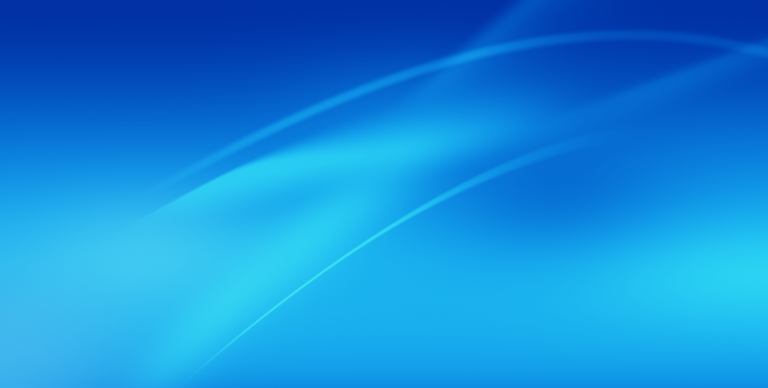
Give the GLSL for this background, as a Shadertoy shader.

```glsl
// Soft blue light background: a vertical glow gradient with broad light pools,
// a bright ribbon below a long arc, and a fine sweeping line beneath it.
// One brightness field is built from curves, then mapped through a blue ramp.

#define TOP_LIGHT 0.19
#define LOW_LIGHT 0.70
#define RIBBON_LIGHT 0.81
#define ARC_PEAK vec2(0.82, 0.91)
#define SWEEP_PEAK vec2(0.90, 0.67)
#define ARC_GAIN 0.16
#define SWEEP_GAIN 0.17
#define BEAM_GAIN 0.17
#define GRAIN 0.004

float hash(vec2 p) {
    return fract(sin(dot(p, vec2(12.9898, 78.233))) * 43758.5453);
}

// Bell-shaped falloff around zero
float bell(float d, float width) {
    d /= width;
    return exp(-d * d);
}

float pool(vec2 p, vec2 center, vec2 radius) {
    vec2 d = (p - center) / radius;
    return exp(-dot(d, d));
}

// Height of a curve falling away from its peak
float curveHeight(float x, vec2 peak, float bend, float ease) {
    float d = peak.x - x;
    return peak.y - bend * d * d + ease * d * d * d;
}

// Thin band with smooth sides
float band(float d, float halfWidth, float soft) {
    return 1.0 - smoothstep(halfWidth - soft, halfWidth + soft, abs(d));
}

// Blue ramp indexed by brightness
vec3 blueRamp(float light) {
    float g = clamp(light, 0.0, 0.9);
    float gap = 0.85 - g;
    return vec3(0.3 * g * g * g, g, 0.95 - 0.71 * gap * gap);
}

void mainImage(out vec4 fragColor, in vec2 fragCoord) {
    vec2 uv = fragCoord / iResolution.xy;
    float pixel = 1.0 / iResolution.y;
    float x = uv.x, y = uv.y;

    float arc = y - curveHeight(x, ARC_PEAK, 1.35, 0.5);
    float sweep = y - curveHeight(x, SWEEP_PEAK, 1.9, 0.6);

    // Base gradient and broad pools of light and shade
    float light = mix(LOW_LIGHT, TOP_LIGHT, smoothstep(0.3, 1.0, y));
    light -= 0.15 * exp(-y / 0.08) * smoothstep(-0.15, 0.35, x);
    light += 0.13 * pool(uv, vec2(0.98, 0.29), vec2(0.24, 0.15));
    light += 0.08 * pool(uv, vec2(0.20, 0.36), vec2(0.18, 0.20));
    light -= 0.17 * pool(uv, vec2(0.72, 0.47), vec2(0.16, 0.16));
    light += 0.10 * pool(uv, vec2(0.54, 0.72), vec2(0.16, 0.16));

    // Diagonal beam with a crisper left side
    float beam = x - (0.685 + 0.57 * (y - 1.0));
    float beamShape = smoothstep(-0.03, 0.02, beam) * exp(-max(beam, 0.0) / 0.06);
    light += BEAM_GAIN * beamShape * smoothstep(0.68, 0.85, y);

    // Ribbon: crisp upper edge at left, dissolving to the right
    float edgeSoft = mix(0.012, 0.22, smoothstep(0.28, 0.62, x));
    float ribbon = smoothstep(0.0, edgeSoft, -0.05 - arc);
    ribbon *= smoothstep(-0.07, 0.05, y - 0.36 - 0.43 * x);
    ribbon *= smoothstep(0.12, 0.26, x) * (1.0 - smoothstep(0.50, 0.80, x));
    light = mix(light, RIBBON_LIGHT, 0.95 * ribbon);

    // Bright stripe riding above the sweeping line
    float stripe = bell(sweep - 0.11, 0.10);
    stripe *= smoothstep(0.12, 0.30, x) * (1.0 - smoothstep(0.40, 0.62, x));
    light = mix(light, RIBBON_LIGHT + 0.02, 0.85 * stripe);

    // Soft ray at the right, below the dark wedge
    float ray = y - (0.69 + 0.72 * (x - 0.73));
    float rayFade = smoothstep(0.65, 0.90, x);
    light += 0.10 * rayFade * bell(ray, ray > 0.0 ? 0.02 : 0.05);

    // Long upper arc
    float arcFade = smoothstep(0.16, 0.40, x) * (1.0 - 0.5 * smoothstep(0.60, 0.85, x));
    light += ARC_GAIN * arcFade * band(arc, 0.012, 0.007 + pixel);

    // Fine sweeping line, widening as it fades to the right
    float spread = smoothstep(0.40, 0.80, x);
    float sweepFade = smoothstep(0.22, 0.36, x) * (1.0 - smoothstep(0.50, 0.86, x));
    float sweepWidth = mix(0.003, 0.016, spread);
    light += SWEEP_GAIN * sweepFade * band(sweep, sweepWidth, 0.4 * sweepWidth + pixel);

    // Pale haze at the lower left
    float haze = pool(uv, vec2(0.0, 0.10), vec2(0.18, 0.25));
    haze += 0.6 * pool(uv, vec2(0.20, 0.36), vec2(0.14, 0.16));
    vec3 color = blueRamp(light) + vec3(0.15, 0.02, 0.0) * haze;
    color += GRAIN * (hash(fragCoord) - 0.5);
    fragColor = vec4(clamp(color, 0.0, 1.0), 1.0);
}
```
